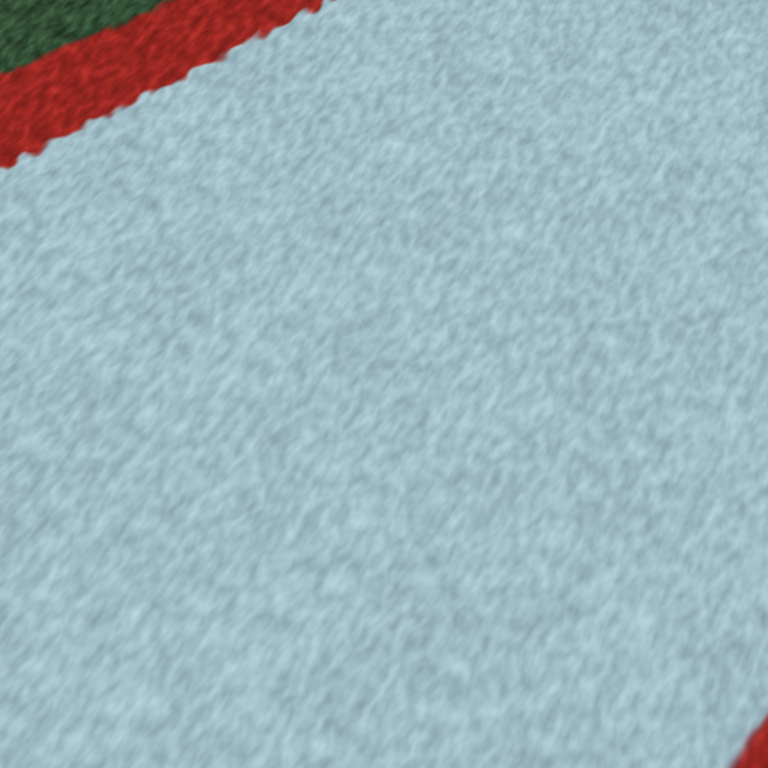
This texture is drawn by a three.js fragment shader. Its source:

```glsl
varying vec2 vUv;

const vec3 PALE_COOL = vec3(0.650, 0.764, 0.800);
const vec3 PALE_GREY = vec3(0.600, 0.707, 0.743);
const vec3 RED = vec3(0.585, 0.150, 0.130);
const vec3 GREEN = vec3(0.195, 0.300, 0.205);
const vec3 FRINGE = vec3(0.50, 0.36, 0.42);

const float PERSPECTIVE = 0.28;   // shrinks the fibres toward the top
const float FIBRE_ANGLE = 1.06;   // lean of the fibres, in radians
const vec2 FIBRE_FREQ = vec2(33.0, 66.0);  // along and across a fibre
const float PALE_CONTRAST = 0.125;
const float RED_CONTRAST = 0.40;
const float GREEN_CONTRAST = 0.80;
const float EDGE_SOFT = 0.0045;
const float EDGE_RAGGED = 0.010;

// Edges as height at x = 0 and slope
const vec2 PALE_EDGE = vec2(0.779, 0.512);
const vec2 GREEN_EDGE = vec2(0.902, 0.430);
const vec2 CORNER_EDGE = vec2(-1.311, 1.380);

vec2 gradientAt(vec2 cell) {
  vec3 p = fract(cell.xyx * vec3(0.1031, 0.1030, 0.0973));
  p += dot(p, p.yzx + 33.33);
  float angle = 6.28318 * fract((p.x + p.y) * p.z);
  return vec2(cos(angle), sin(angle));
}

float gradientNoise(vec2 p) {
  vec2 i = floor(p);
  vec2 f = fract(p);
  vec2 u = f * f * f * (f * (f * 6.0 - 15.0) + 10.0);
  vec2 e = vec2(1.0, 0.0);
  float low = mix(dot(gradientAt(i), f),
                  dot(gradientAt(i + e), f - e), u.x);
  float high = mix(dot(gradientAt(i + e.yx), f - e.yx),
                   dot(gradientAt(i + 1.0), f - 1.0), u.x);
  return mix(low, high, u.y);
}

// Fibre space: receding ground, turned so x runs along a fibre
vec2 fibreSpace(vec2 uv) {
  vec2 ground = vec2(uv.x - 0.5, uv.y) / (1.0 - PERSPECTIVE * uv.y);
  float c = cos(FIBRE_ANGLE);
  float s = sin(FIBRE_ANGLE);
  return vec2(c * ground.x + s * ground.y, c * ground.y - s * ground.x) + 4.0;
}

float fibreGrain(vec2 p) {
  vec2 bend = 0.004 * vec2(gradientNoise(p * 23.0), gradientNoise(p * 23.0 + 51.0));
  vec2 q = (p + bend) * FIBRE_FREQ;
  float grain = 0.0;
  float weight = 0.62;
  for (int octave = 0; octave < 3; octave++) {
    grain += weight * gradientNoise(q);
    q = q * 1.63 + 17.3;
    weight *= 0.52;
  }
  return grain + 0.25 * gradientNoise(p * vec2(19.0, 31.0) + 7.0);
}

// Signed distance above a sloped edge
float aboveEdge(vec2 uv, vec2 edge) {
  return (uv.y - edge.x - edge.y * uv.x) / sqrt(1.0 + edge.y * edge.y);
}

float cover(float d) {
  return smoothstep(-EDGE_SOFT, EDGE_SOFT, d);
}

void main() {
  vec2 p = fibreSpace(vUv);
  float grain = fibreGrain(p);
  float patches = gradientNoise(p * 7.0) + 0.6 * gradientNoise(p * 16.0 + 9.0);

  // Pale turf, greyer in broad patches
  float tone = smoothstep(-0.65, 0.55, 0.7 * grain + 0.40 * patches);
  vec3 pale = mix(PALE_GREY, PALE_COOL, tone);
  pale += PALE_CONTRAST * grain + 0.008 * patches;

  // Coloured turf
  vec3 red = RED * (1.0 + RED_CONTRAST * grain) + 0.04 * max(grain, 0.0);
  vec3 green = GREEN * (1.0 + GREEN_CONTRAST * grain);

  // Ragged borders
  float tufts = gradientNoise(p * vec2(30.0, 46.0) + 31.0)
              + 0.7 * gradientNoise(p * 24.0 + 13.0);
  float ragged = EDGE_RAGGED * tufts;
  float bandDist = aboveEdge(vUv, PALE_EDGE) + ragged;
  float greenDist = aboveEdge(vUv, GREEN_EDGE) + 0.6 * ragged;
  float cornerDist = -aboveEdge(vUv, CORNER_EDGE) + 0.5 * ragged;

  // Layers
  vec3 colour = mix(pale, red, cover(bandDist));
  colour = mix(colour, green, cover(greenDist));
  colour = mix(colour, red, cover(cornerDist));
  float fringeOffset = cornerDist / 0.006;
  colour = mix(colour, FRINGE, 0.5 * exp(-fringeOffset * fringeOffset));

  gl_FragColor = vec4(clamp(colour, 0.0, 1.0), 1.0);
}
```
